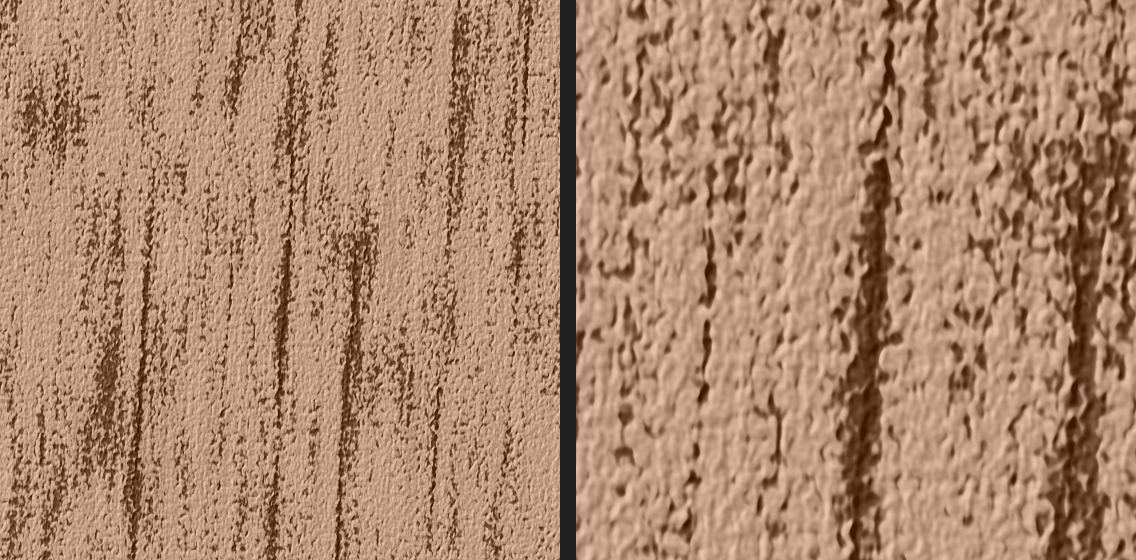
Left: the whole. Right: its middle third, enlarged.
Give the GLSL for this texture, as a WebGL 1 fragment shader.

```glsl
precision highp float;
// Weathered brown wood: upright leaning grain, flaked dark patches and long cracks.

uniform vec2 u_resolution;

float hash(vec2 cell) {
  return fract(sin(dot(cell, vec2(127.1, 311.7))) * 43758.545);
}

float cornerSlope(vec2 cell, vec2 offset) {
  float angle = 6.2832 * hash(cell);
  return dot(vec2(cos(angle), sin(angle)), offset);
}

// Gradient noise, roughly -1 to 1
float noise(vec2 p) {
  vec2 cell = floor(p), f = fract(p);
  vec2 s = f * f * f * (f * (f * 6.0 - 15.0) + 10.0);
  vec2 e = vec2(1.0, 0.0);
  float low = mix(cornerSlope(cell, f), cornerSlope(cell + e, f - e), s.x);
  float high = mix(cornerSlope(cell + e.yx, f - e.yx), cornerSlope(cell + 1.0, f - 1.0), s.x);
  return 1.5 * mix(low, high, s.y);
}

// Small ragged flakes, a little taller than wide
float flakes(vec2 p) {
  p.x += 0.002 * noise(p * 90.0 + 31.0);
  return 0.7 * noise(p * vec2(130.0, 72.0)) + 0.5 * noise(p * vec2(225.0, 130.0) + 17.0);
}

// Broad to narrow streaks of wear along the grain
float streaks(vec2 p) {
  return 0.5 * noise(p * vec2(9.0, 2.2) + 5.0)
       + 0.6 * noise(p * vec2(30.0, 4.5) + 11.0)
       + 0.45 * noise(p * vec2(75.0, 8.0) + 23.0);
}

// Long cracks: x is the dark core, y the worn band around it
vec2 cracks(vec2 p) {
  vec2 sum = vec2(0.0);
  for (int i = 0; i < 7; i++) {
    float id = float(i);
    float center = (id + 0.2 + 0.6 * hash(vec2(id, 4.0))) / 7.0;
    center += 0.006 * noise(vec2(p.y * 4.0, id * 3.7 + 0.5));
    float width = mix(0.003, 0.007, hash(vec2(id, 9.0)));
    float strength = smoothstep(-0.5, 0.4, noise(vec2(p.y * 3.5 + 40.0, id * 5.3 + 0.4)));
    float d = abs(p.x - center);
    sum += strength * vec2(exp(-d * d / (width * width)), exp(-d / 0.022));
  }
  return sum;
}

void main() {
  vec2 uv = gl_FragCoord.xy / u_resolution.y;
  vec2 grain = vec2(uv.x - 0.05 * uv.y + 0.004 * noise(uv * vec2(2.0, 3.0)), uv.y);

  float flake = flakes(grain);
  float ridges = noise(vec2(grain.x + 0.03 * uv.y, uv.y * 0.015) * 175.0);
  vec2 crack = cracks(grain);

  // Where the pale surface has worn away
  float wear = streaks(grain) + flake + 0.2 * ridges + 0.75 * crack.x + 0.2 * crack.y;
  float worn = smoothstep(0.12, 0.8, wear);

  // Side light on flake edges, ridges and fine fibre
  float relief = 0.2 * (flakes(grain + vec2(-0.002, 0.002)) - flake);
  relief += 0.06 * ridges + 0.05 * noise(uv * 240.0);

  float tone = 0.757 + relief - 0.35 * worn - 0.1 * worn * min(crack.x, 1.0);
  tone = clamp(tone, 0.24, 0.9);
  gl_FragColor = vec4(max(tone - vec3(0.0, 0.147, 0.243), 0.0), 1.0);
}
```
